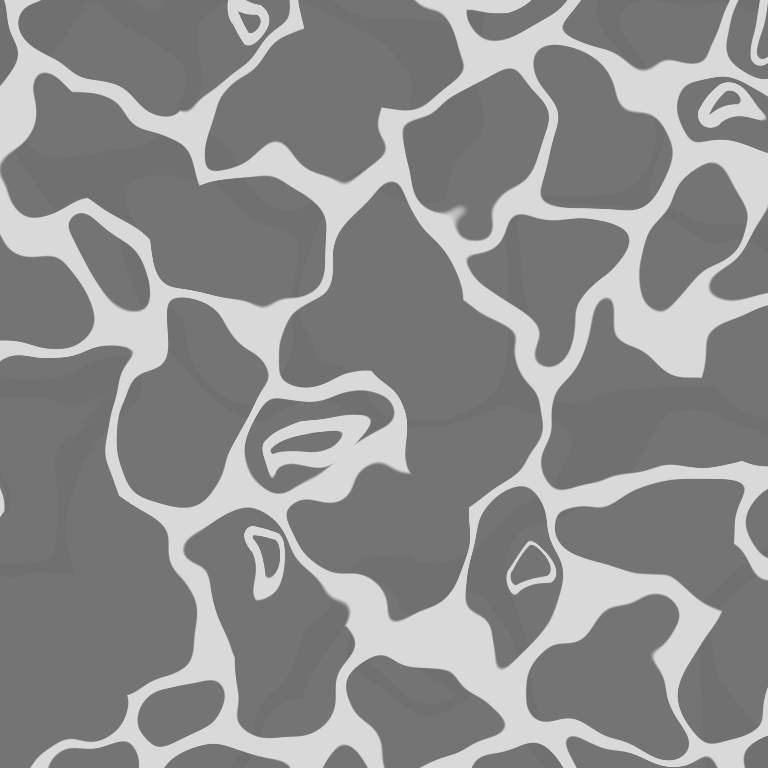
A Shadertoy shader for this texture:

```glsl
// Pale, liquid vein network with a few closed loops on flat grey, over a faint darker network.
// Cells of a warped, staggered point grid get random groups; veins run only between
// different groups, and a smooth minimum swells them where they meet.

const vec3 GROUND = vec3(0.455);
const vec3 SHADE = vec3(0.440);
const vec3 VEIN = vec3(0.850);

const float CELLS = 5.5;         // cells across the canvas
const float JITTER = 0.68;       // scatter of the cell centres
const float GROUPS = 5.0;        // fewer groups merge more cells
const float HALF_WIDTH = 0.044;  // of a vein, in cells
const float WIDTH_VARIATION = 0.055;
const float JOINT_SHARPNESS = 15.0;
const float LOOP_SHARE = 0.14;   // cells that hold a closed loop
const float COARSE_WARP = 0.56;
const float FINE_WARP = 0.15;
const float SHADE_SCALE = 0.75;

vec3 hash3(vec2 p) {
    vec3 q = fract(vec3(p.xyx) * vec3(0.1031, 0.1030, 0.0973));
    q += dot(q, q.yxz + 33.33);
    return fract((q.xxy + q.yzz) * q.zyx);
}

float gradientAt(vec2 corner, vec2 offset) {
    float angle = 6.2832 * hash3(corner + 71.0).x;
    return dot(vec2(cos(angle), sin(angle)), offset);
}

float noise(vec2 p) {
    vec2 i = floor(p), f = p - i;
    vec2 u = f * f * f * (f * (f * 6.0 - 15.0) + 10.0);
    vec2 e = vec2(1.0, 0.0);
    return mix(mix(gradientAt(i, f), gradientAt(i + e, f - e), u.x),
               mix(gradientAt(i + e.yx, f - e.yx), gradientAt(i + 1.0, f - 1.0), u.x), u.y);
}

vec2 noise2(vec2 p) {
    return vec2(noise(p), noise(p + vec2(37.2, 91.7)));
}

vec2 cellCentre(vec2 id) {
    float stagger = 0.5 * mod(id.y, 2.0);
    return id + vec2(0.25 + stagger, 0.5) + JITTER * (hash3(id).xy - 0.5);
}

float cellGroup(vec2 id) {
    return floor(hash3(id).z * GROUPS);
}

// Distance to the outline of a tapered capsule, from its wide end.
float loopOutline(vec2 p, vec3 random) {
    float angle = 6.2832 * random.x;
    vec2 axis = vec2(cos(angle), sin(angle)) * mix(0.15, 0.45, random.y);
    p += 0.5 * axis;
    float along = clamp(dot(p, axis) / dot(axis, axis), 0.0, 1.0);
    return abs(length(p - axis * along) - mix(0.15, 0.07, along));
}

// Signed distance to the veins, in cells; negative inside.
float veins(vec2 p) {
    float halfWidth = HALF_WIDTH + WIDTH_VARIATION * noise(p * 1.4 + 5.3);
    p += COARSE_WARP * noise2(p * 1.1) + FINE_WARP * noise2(p * 2.3 + 13.0);
    vec2 base = floor(p);

    // Nearest cell and nearest loop
    float nearest = 1e3, group = 0.0, loopDistance = 1e3;
    for (int y = -2; y <= 2; y++)
    for (int x = -2; x <= 2; x++) {
        vec2 id = base + vec2(x, y);
        vec2 toPoint = p - cellCentre(id);
        float d = length(toPoint);
        if (d < nearest) {
            nearest = d;
            group = cellGroup(id);
        }
        vec3 random = hash3(id + 203.0);
        if (random.z < LOOP_SHARE)
            loopDistance = min(loopDistance, loopOutline(toPoint, random));
    }

    // Smooth minimum of the distances to cells of other groups
    float sum = 1e-9;
    for (int y = -2; y <= 2; y++)
    for (int x = -2; x <= 2; x++) {
        vec2 id = base + vec2(x, y);
        if (cellGroup(id) != group) {
            float border = 0.5 * (length(p - cellCentre(id)) - nearest);
            sum += exp(-JOINT_SHARPNESS * border);
        }
    }
    float borderDistance = -log(sum) / JOINT_SHARPNESS;
    return min(borderDistance, loopDistance) - halfWidth;
}

float coverage(float d, float pixel) {
    return 1.0 - smoothstep(-pixel, pixel, d);
}

void mainImage(out vec4 fragColor, in vec2 fragCoord) {
    float pixel = 0.75 * CELLS / iResolution.y;
    vec2 p = CELLS * fragCoord / iResolution.y + vec2(20.0, 40.0);

    float shade = coverage(veins(p * SHADE_SCALE + 60.0), pixel);
    float vein = coverage(veins(p), pixel);

    vec3 color = mix(GROUND, SHADE, shade);
    color = mix(color, VEIN, vein);
    fragColor = vec4(color, 1.0);
}
```
